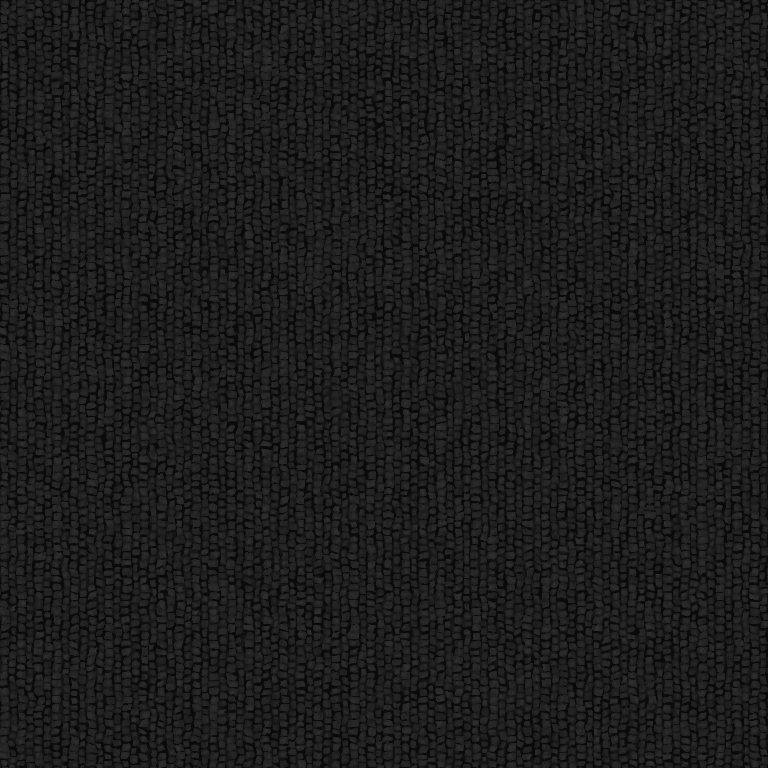
A WebGL 2 fragment shader for this texture:

```glsl
#version 300 es
precision highp float;
// Black plain-weave cloth: staggered thread floats, ragged gaps and pinholes at the crossings.

#define COLUMNS 88.0
#define ROWS 96.0
#define FLOAT_HALF vec2(0.425, 0.425)
#define CORNER 0.22
#define WIDTH_SWING 0.05
#define WOBBLE 0.45
#define RAGGED 0.26
#define SUNKEN 0.14
#define GRAIN 0.75
#define GAP_COLOR vec3(0.040)
#define YARN_COLOR vec3(0.122)
#define CROWN_COLOR vec3(0.178)

uniform vec2 u_resolution;
out vec4 fragColor;

const float PI = 3.14159265;

float hash(vec2 p) {
    vec3 q = fract(vec3(p.xyx) * 0.1031);
    q += dot(q, q.yzx + 33.33);
    return fract((q.x + q.y) * q.z);
}

float noise(vec2 p) {
    vec2 i = floor(p);
    vec2 f = fract(p);
    f = f * f * (3.0 - 2.0 * f);
    float low = mix(hash(i), hash(i + vec2(1, 0)), f.x);
    float high = mix(hash(i + vec2(0, 1)), hash(i + vec2(1, 1)), f.x);
    return mix(low, high, f.y);
}

float roundedBox(vec2 p, vec2 halfSize, float radius) {
    vec2 q = abs(p) - halfSize + radius;
    return length(max(q, 0.0)) + min(max(q.x, q.y), 0.0) - radius;
}

void main() {
    vec2 uv = gl_FragCoord.xy / u_resolution;
    vec2 cloth = uv * vec2(COLUMNS, ROWS);

    // Threads wander slightly, and columns alternate a little in width.
    vec2 bend = vec2(noise(cloth * vec2(0.8, 0.6)), noise(cloth * vec2(0.9, 0.6) + 57.0));
    vec2 weave = cloth + WOBBLE * (bend - 0.5);
    weave.x += WIDTH_SWING * cos(PI * weave.x);

    // Every other column is shifted by half a float.
    float column = floor(weave.x);
    float odd = mod(column, 2.0);
    weave.y += 0.5 * odd;
    vec2 cell = floor(weave);
    vec2 local = fract(weave) - 0.5;

    // One thread float with its own size and position, frayed by fine fibres.
    float fibre = noise(cloth * vec2(3.4, 3.0) + 5.0) - 0.5;
    float strand = noise(cloth * vec2(4.6, 1.6) + 31.0) - 0.5;
    vec2 jitter = vec2(hash(cell + 23.0), hash(cell + 41.0)) - 0.5;
    vec2 halfSize = FLOAT_HALF + vec2(0.14, 0.18) * jitter.yx;
    float dist = roundedBox(local - 0.14 * jitter, halfSize, CORNER);
    dist += RAGGED * fibre;
    float edge = max(0.07, 0.5 * ROWS / min(u_resolution.x, u_resolution.y));
    float yarn = 1.0 - smoothstep(-edge, edge, dist);

    // Rounded crown, grain and a tone for each float.
    float crown = 1.0 - smoothstep(0.05, 0.6, length(local));
    float tone = hash(cell + 11.0) - 0.5;
    float rowTone = noise(vec2(uv.x * 24.0, uv.y * ROWS) + 71.0) - 0.5;
    float light = 0.50 * crown + 0.45 * tone + GRAIN * (fibre + 0.7 * strand);
    light += 0.15 * rowTone - SUNKEN * odd + 0.12;
    vec3 thread = mix(YARN_COLOR, CROWN_COLOR, clamp(light, -0.8, 1.1));

    // Some gaps are bridged by the crossing thread, the others stay open.
    float bridge = 0.55 * smoothstep(0.45, 0.85, noise(cloth * vec2(1.7, 1.4) + 93.0));
    vec3 color = mix(GAP_COLOR, thread, max(yarn, bridge));
    fragColor = vec4(color, 1.0);
}
```
